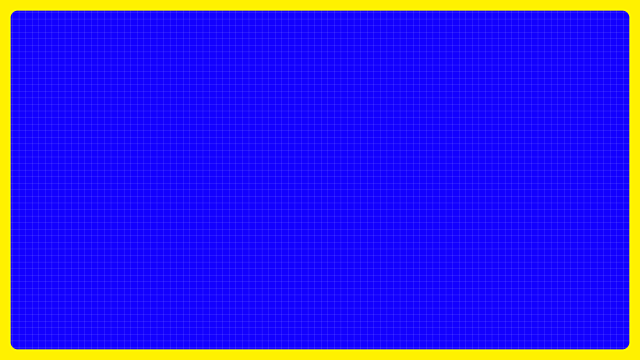
This background is drawn by a WebGL 1 fragment shader. Its source:

```glsl
precision highp float;
// A blue rounded panel with a fine pale grid, set in a flat yellow frame.
// The panel is a rounded-box distance; the grid is a repeated thin line
// whose share of each pixel is measured exactly, so it stays smooth.

uniform vec2 u_resolution;

// Layout, in units of the canvas height
const float MARGIN = 0.0296;
const float CORNER_RADIUS = 0.0195;
const float RIM_WIDTH = 0.0053;
const float GRID_PITCH = 0.018247;
const float GRID_PHASE = 0.9;
const float LINE_WIDTH = 0.00092;
const float LINE_OPACITY = 0.27;

const vec3 FRAME_YELLOW = vec3(1.0, 0.945, 0.0);
const vec3 RIM_YELLOW = vec3(1.0, 0.99, 0.0);
const vec3 PANEL_BLUE = vec3(0.07, 0.0, 1.0);
const vec3 LINE_WHITE = vec3(1.0);

// Signed distance to a centred box with round corners
float roundedBox(vec2 p, vec2 halfSize, float radius) {
    vec2 q = abs(p) - halfSize + radius;
    return length(max(q, 0.0)) + min(max(q.x, q.y), 0.0) - radius;
}

// Smooth fill of a shape from its signed distance
float fill(float dist, float pixel) {
    return clamp(0.5 - dist / pixel, 0.0, 1.0);
}

// Share of a pixel covered by repeated lines, on both axes
vec2 lineCoverage(vec2 p, float pitch, float phase, float width, float pixel) {
    vec2 d = (fract(p / pitch - phase + 0.5) - 0.5) * pitch;
    vec2 low = max(d - 0.5 * pixel, vec2(-0.5 * width));
    vec2 high = min(d + 0.5 * pixel, vec2(0.5 * width));
    return max(high - low, 0.0) / pixel;
}

void main() {
    float pixel = 1.0 / u_resolution.y;
    vec2 canvas = u_resolution * pixel;
    vec2 p = gl_FragCoord.xy * pixel;

    // Grid measured from the top left corner
    vec2 fromTopLeft = vec2(p.x, canvas.y - p.y);
    vec2 lines = LINE_OPACITY * lineCoverage(fromTopLeft, GRID_PITCH, GRID_PHASE, LINE_WIDTH, pixel);
    vec3 panel = mix(PANEL_BLUE, LINE_WHITE, lines.x);
    panel = mix(panel, LINE_WHITE, lines.y);

    // Frame, brighter rim, then the panel on top
    float dist = roundedBox(p - 0.5 * canvas, 0.5 * canvas - MARGIN, CORNER_RADIUS);
    vec3 color = mix(FRAME_YELLOW, RIM_YELLOW, fill(dist - RIM_WIDTH, pixel));
    color = mix(color, panel, fill(dist, pixel));

    gl_FragColor = vec4(color, 1.0);
}
```
